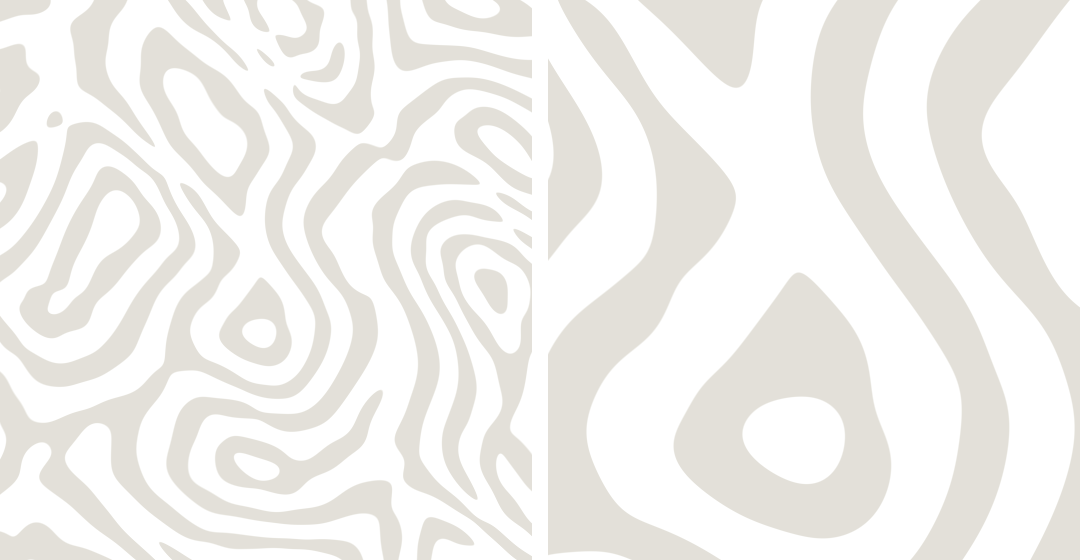
Left, the full canvas; right, a detail of the centre.
Reproduce this pattern procedurally as a WebGL 1 fragment shader.

```glsl
precision highp float;

uniform vec2 u_resolution;

const float TAU = 6.2831853;
const float BANDS_PER_HEIGHT = 12.8;
const float CELL_SIZE = 0.667;
const float WHITE_BIAS = 0.42;
const vec3 WHITE = vec3(1.0);
const vec3 STONE = vec3(0.89, 0.88, 0.85);

vec2 hash2(vec2 cell) {
  vec2 seed = vec2(dot(cell, vec2(127.1, 311.7)), dot(cell, vec2(269.5, 183.3)));
  return fract(sin(seed) * 43758.55);
}

// Layered sines: xy = slope, z = height of a rolling landscape
vec3 landscape(vec2 p, float steepness) {
  vec3 sum = vec3(0.0);
  for (int i = 0; i < 6; i++) {
    float n = float(i);
    float angle = 2.4 * n + 0.9;
    float frequency = 0.85 + 0.12 * n;
    vec2 direction = vec2(cos(angle), sin(angle));
    float phase = frequency * dot(direction, p) + 1.9 * n * n + 2.3;
    sum += steepness * vec3(direction * cos(phase), sin(phase) / frequency);
  }
  return sum;
}

// Keep the local band width within limits
vec2 limitSlope(vec2 slope, float low, float high) {
  float size = max(length(slope), 0.001);
  return slope * clamp(size, low, high) / size;
}

// Liquid distortion that pinches and swells the bands
vec2 liquify(vec2 p, float amount) {
  vec2 q = p + amount * sin(0.9 * p.yx + vec2(0.4, 2.1));
  return q + 0.6 * amount * sin(1.5 * q.yx + 0.7 * q + vec2(3.2, 1.3));
}

// Cellular wave packets that follow the contours: xy = gradient, z = value
vec3 bandField(vec2 p, float jitter) {
  vec2 home = floor(p / CELL_SIZE);
  vec3 sum = vec3(0.0);
  for (int y = -3; y <= 3; y++) {
    for (int x = -3; x <= 3; x++) {
      vec2 cell = home + vec2(float(x), float(y));
      vec2 center = CELL_SIZE * (cell + 0.5 + jitter * (hash2(cell) - 0.5));
      vec2 offset = p - center;
      vec3 land = landscape(center, 0.6);
      vec2 wave = TAU * limitSlope(land.xy, 0.8, 1.3);
      float phase = TAU * land.z + dot(wave, offset);

      // Compact round window and its gradient
      float falloff = max(0.0, 1.0 - 0.25 * dot(offset, offset));
      float weight = falloff * falloff * falloff;
      vec2 weightSlope = -1.5 * falloff * falloff * offset;

      sum.xy += cos(phase) * weightSlope - sin(phase) * weight * wave;
      sum.z += weight * cos(phase);
    }
  }
  return sum;
}

// Antialiased coverage of the region where the field is positive
float coverage(float value, vec2 gradient, float pixel) {
  float edgeDistance = value / max(length(gradient), 1.0);
  return smoothstep(-0.8, 0.8, edgeDistance / pixel);
}

void main() {
  float pixel = BANDS_PER_HEIGHT / u_resolution.y;
  vec2 p = liquify(gl_FragCoord.xy * pixel, 0.25);
  vec3 bands = bandField(p, 0.3);
  float white = coverage(bands.z + WHITE_BIAS, bands.xy, pixel);
  gl_FragColor = vec4(mix(STONE, WHITE, white), 1.0);
}
```
